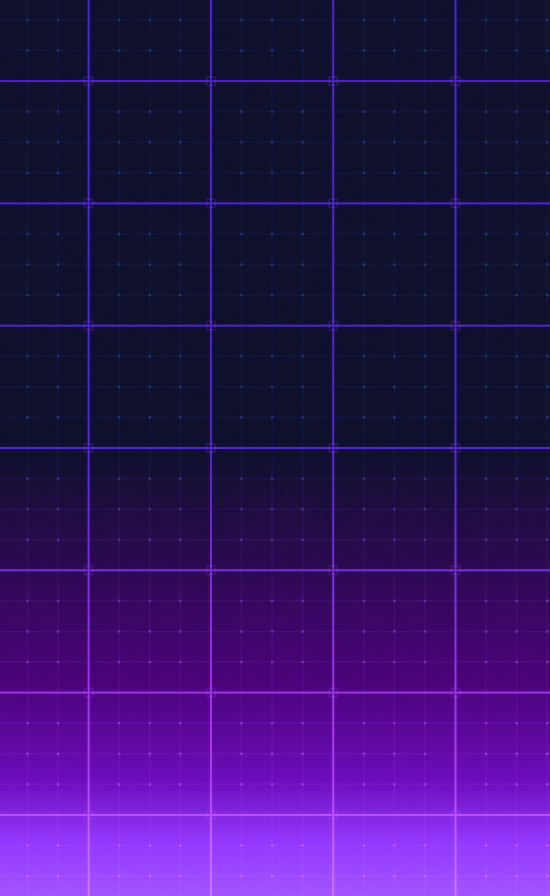
Give the GLSL for this background, as a WebGL 2 fragment shader.

```glsl
#version 300 es
precision highp float;
// Neon grid over a night sky that rises from bright violet to deep navy.
// A chain of smooth colour stops forms the backdrop; repeated distances draw
// major lines with halos, a faint quarter grid, dots and crossing marks.

#define CELL 0.1365          // major spacing, in canvas heights
#define ORIGIN vec2(0.0989, 0.5)
#define DIVISIONS 4.0
#define LINE_WIDTH 0.0021
#define MINOR_WIDTH 0.0018
#define DOT_RADIUS 0.0015
#define MARK_SIZE 0.0046
#define MAJOR_STRENGTH 0.85
#define MINOR_STRENGTH 0.10
#define GRAIN 0.006

uniform vec2 u_resolution;
out vec4 fragColor;

const vec3 NAVY   = vec3(0.060, 0.064, 0.170);
const vec3 INDIGO = vec3(0.295, 0.010, 0.480);
const vec3 PURPLE = vec3(0.420, 0.050, 0.730);
const vec3 VIOLET = vec3(0.580, 0.220, 0.995);
const vec3 LILAC  = vec3(0.640, 0.330, 1.000);

// Hash without sine
float hash(vec2 p) {
    vec3 q = fract(vec3(p.xyx) * 0.1031);
    q += dot(q, q.yzx + 33.33);
    return fract((q.x + q.y) * q.z);
}

// Backdrop colour by height
vec3 backdrop(float y) {
    vec3 c = mix(LILAC, VIOLET, clamp(y / 0.06, 0.0, 1.0));
    c = mix(c, PURPLE, clamp((y - 0.06) / 0.07, 0.0, 1.0));
    c = mix(c, INDIGO, clamp((y - 0.13) / 0.11, 0.0, 1.0));
    return mix(c, NAVY, clamp((y - 0.24) / 0.26, 0.0, 1.0));
}

// Distance on each axis to the nearest line of a repeated grid
vec2 gridDistance(vec2 p, float spacing) {
    return abs(fract(p / spacing + 0.5) - 0.5) * spacing;
}

// Pixel coverage of a thin stroke, kept even at small sizes
vec2 stroke(vec2 d, float width, float px) {
    return clamp((0.5 * width - d) / px + 0.5, 0.0, 1.0) * min(1.0, width / px);
}

vec3 screenBlend(vec3 base, vec3 light) {
    return 1.0 - (1.0 - base) * (1.0 - clamp(light, 0.0, 1.0));
}

void main() {
    float px = 1.0 / u_resolution.y;
    vec2 uv = gl_FragCoord.xy * px;
    vec2 p = uv - ORIGIN;
    float warmth = 1.0 - smoothstep(0.15, 0.6, uv.y);
    vec3 color = backdrop(uv.y);

    vec2 major = gridDistance(p, CELL);
    vec2 minor = gridDistance(p, CELL / DIVISIONS);
    float nearest = min(major.x, major.y);

    // Cool shade beside the major lines in the dark part
    float shade = exp(-nearest / 0.010) * (1.0 - warmth);
    color = mix(color, vec3(0.025, 0.050, 0.190), 0.35 * shade);

    // Minor lines and their dots
    vec2 fine = stroke(minor, MINOR_WIDTH, px);
    vec3 fineTint = mix(vec3(0.06, 0.22, 0.70), vec3(0.65, 0.22, 0.95), warmth);
    color = screenBlend(color, fineTint * max(fine.x, fine.y) * MINOR_STRENGTH);
    float dots = clamp((DOT_RADIUS - length(minor)) / px + 0.5, 0.0, 1.0);
    dots *= step(CELL / DIVISIONS * 0.5, nearest);
    color = screenBlend(color, mix(vec3(0.10, 0.20, 0.55), vec3(0.45, 0.25, 0.75), warmth) * dots * 0.6);

    // Square marks at the major crossings
    float box = abs(max(major.x, major.y) - MARK_SIZE);
    float mark = stroke(vec2(box), MINOR_WIDTH, px).x;
    color = screenBlend(color, vec3(0.28, 0.10, 0.65) * mark * 0.35);

    // Glowing major lines
    vec2 core = stroke(major, LINE_WIDTH, px);
    vec2 halo = exp(-major * major / (0.0026 * 0.0026));
    vec3 neon = mix(vec3(0.27, 0.07, 0.75), vec3(0.43, 0.19, 0.78), warmth);
    float glow = max(core.x, core.y) * MAJOR_STRENGTH + max(halo.x, halo.y) * 0.14;
    color = screenBlend(color, neon * glow);

    // Slight grain against banding
    color += (hash(floor(uv * 512.0)) - 0.5) * GRAIN;
    fragColor = vec4(clamp(color, 0.0, 1.0), 1.0);
}
```
